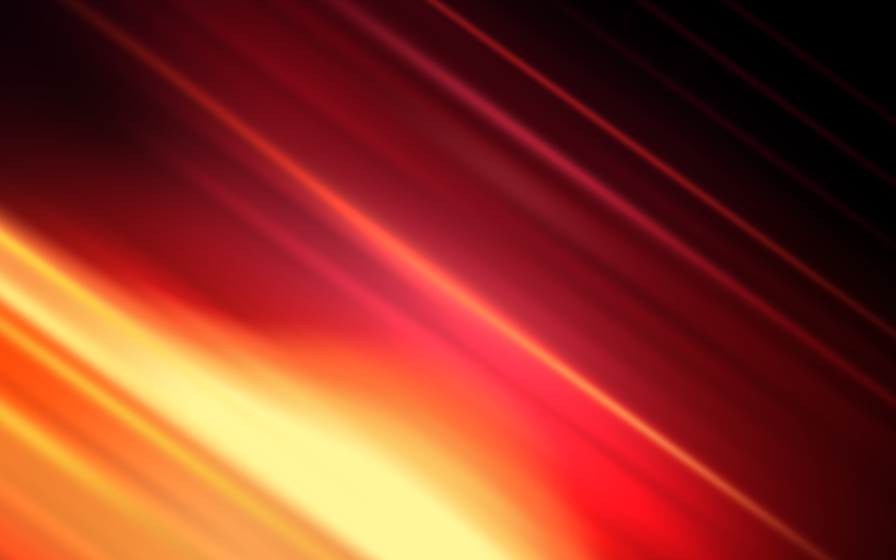
This background is drawn by a WebGL 1 fragment shader. Its source:

```glsl
precision highp float;
// Diagonal beams of fire: a cream and orange blaze at lower left fades through
// crimson to black. Axes are turned along the beams; soft gaussian glows and
// stretched noise build the light, and thin gaussian lines form the streaks.
uniform vec2 u_resolution;

float hash(vec2 p) {
  vec3 q = fract(p.xyx * vec3(0.1031, 0.1030, 0.0973));
  q += dot(q, q.yzx + 33.33);
  return fract((q.x + q.y) * q.z);
}

float noise(vec2 p) {
  vec2 i = floor(p), f = fract(p);
  f = f * f * (3.0 - 2.0 * f);
  return mix(mix(hash(i), hash(i + vec2(1.0, 0.0)), f.x),
             mix(hash(i + vec2(0.0, 1.0)), hash(i + 1.0), f.x), f.y);
}

// Elliptical gaussian light: x runs along the beams, y across them.
float glow(vec2 b, vec2 centre, vec2 size) {
  vec2 d = (b - centre) / size;
  return exp(-dot(d, d));
}

// Falling smooth step, one below lo and zero above hi.
float fall(float lo, float hi, float x) {
  return 1.0 - smoothstep(lo, hi, x);
}

void main() {
  vec2 p = gl_FragCoord.xy / u_resolution.y;
  p.x *= 1.6 * u_resolution.y / u_resolution.x;
  vec2 beam = vec2(dot(p, vec2(0.811, -0.585)), dot(p, vec2(0.585, 0.811)));
  float along = beam.x, across = beam.y;
  float grain = noise(beam * vec2(1.5, 38.0)) - 0.5;

  // Dark crimson ground, hollow at the left and black at the upper right
  float body = fall(0.95, 1.45, across) * smoothstep(-0.65, 0.0, along);
  vec3 color = vec3(0.38, 0.015, 0.03) * body * fall(0.8, 1.7, along);
  color += vec3(0.06, 0.004, 0.03) * fall(1.15, 1.6, across) * fall(0.5, 0.95, along);
  color *= 1.0 - 0.6 * glow(beam, vec2(-0.35, 0.75), vec2(0.22, 0.1));

  // Rose and red light around the middle
  color += vec3(0.36, 0.18, 0.25) * glow(beam, vec2(0.4, 0.8), vec2(0.4, 0.16));
  color += vec3(0.42, 0.0, 0.02) * glow(beam, vec2(0.85, 0.74), vec2(0.3, 0.13));

  // Faint beams in the dark
  color *= 1.0 + 0.3 * grain;
  color += vec3(0.25, 0.09, 0.13) * glow(beam, vec2(0.3, 1.162), vec2(0.38, 0.017));
  color += vec3(0.16, 0.01, 0.02) * glow(beam, vec2(0.7, 1.164), vec2(0.7, 0.01));
  color += vec3(0.12, 0.07, 0.07) * glow(beam, vec2(0.34, 1.08), vec2(0.22, 0.03));
  color += vec3(0.34, 0.06, 0.05) * glow(beam, vec2(0.3, 1.262), vec2(0.75, 0.008));
  for (int i = 0; i < 3; i++) {
    float k = float(i);
    color += vec3(0.12, 0.004, 0.02) * (0.6 + 0.4 * hash(vec2(k, 7.0)))
           * glow(beam, vec2(0.6, 1.39 + 0.09 * k), vec2(0.45, 0.008));
  }

  // Blaze: its upper edge swells in the middle
  float swell = glow(vec2(along, 0.0), vec2(0.52, 0.0), vec2(0.41, 1.0));
  float edge = 0.48 + 0.2 * swell;
  color += vec3(0.6, 0.12, 0.03) * exp(-max(across - edge, 0.0) / 0.085)
         * smoothstep(-0.75, 0.0, along);
  float heat = (edge - across) / (0.04 + 0.07 * swell) + 0.3 * grain;
  heat = min(heat, mix(0.35, 1.5, smoothstep(-0.3, 0.25, along)));
  color = mix(color, vec3(0.98, 0.47, 0.22), smoothstep(-1.1, 0.3, heat));
  color = mix(color, vec3(0.99, 0.75, 0.36), smoothstep(0.0, 0.8, heat));
  color = mix(color, vec3(1.0, 0.96, 0.6), smoothstep(0.6, 1.4, heat));

  // Orange floor below the blaze
  vec3 ember = mix(vec3(1.0, 0.29, 0.04), vec3(0.97, 0.62, 0.31),
                   smoothstep(-0.25, 0.35, along));
  ember = mix(ember, vec3(0.97, 0.57, 0.22), 0.7 * fall(0.16, 0.25, across));
  ember = mix(ember, vec3(0.95, 0.3, 0.12), fall(0.0, 0.14, across));
  ember *= 1.0 + 0.12 * grain;
  color = mix(color, ember, fall(0.365, 0.41, across));

  // Yellow beams through the blaze
  vec3 gold = vec3(1.0, 0.82, 0.25);
  color = mix(color, gold, 0.85 * glow(beam, vec2(-0.3, 0.468), vec2(0.35, 0.013)));
  color = mix(color, vec3(1.0, 0.93, 0.5), 0.9 * glow(beam, vec2(-0.22, 0.395), vec2(0.45, 0.022)));
  color = mix(color, gold, 0.75 * glow(beam, vec2(0.0, 0.342), vec2(0.5, 0.016)));
  color = mix(color, gold, 0.8 * glow(beam, vec2(-0.1, 0.214), vec2(0.3, 0.022)));

  // Main orange beam, wide in the middle and thin towards the right
  float axis = 0.863 + 0.02 * fall(-0.4, 0.4, along);
  vec2 ray = vec2(along, across - axis);
  color += vec3(0.25, 0.17, 0.06) * glow(ray, vec2(0.32, 0.0), vec2(0.28, 0.03));
  color += vec3(0.32, 0.08, 0.02) * glow(ray, vec2(0.3, 0.0), vec2(0.75, 0.013));
  color = mix(color, vec3(0.98, 0.6, 0.32), 0.8 * glow(ray, vec2(0.68, 0.0), vec2(0.34, 0.009)));

  gl_FragColor = vec4(clamp(color, 0.0, 1.0), 1.0);
}
```
